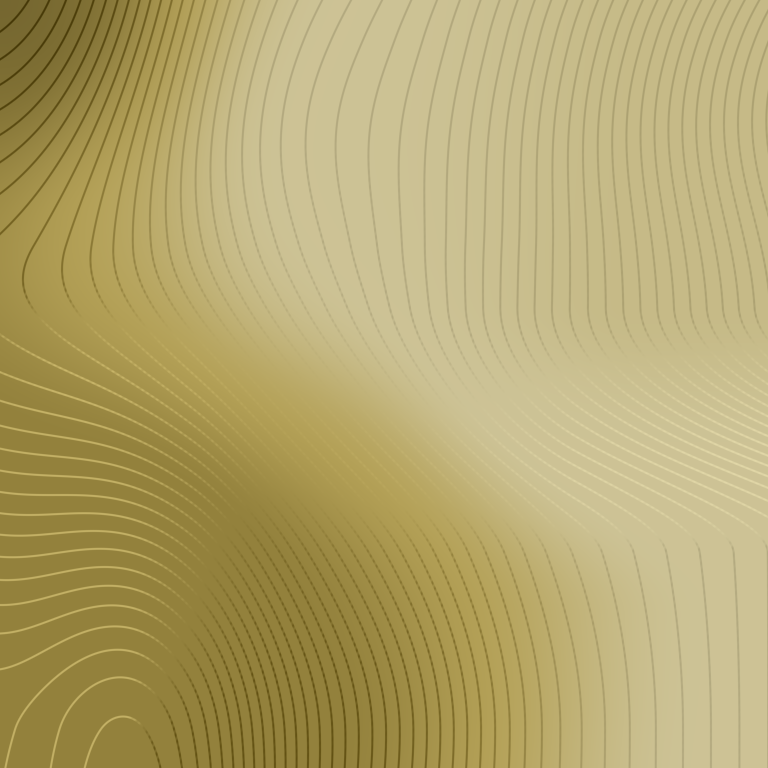
Reproduce this background procedurally as a three.js fragment shader.

```glsl
varying vec2 vUv;

float bell(vec2 p, vec2 center, vec2 spread) {
  vec2 d = (p - center) / spread;
  return exp(-dot(d, d));
}

// Broad rise from left to right
float rise(vec2 p) {
  float leftSide = 3.0 + 13.5 * smoothstep(0.05, 0.68, p.y);
  return mix(leftSide, 29.5, p.x) + 5.0 * bell(p, vec2(0.33, 0.85), vec2(0.2, 0.35));
}

// Terrain height, counted in contour lines
float height(vec2 p) {
  float h = rise(p);
  h += 17.0 * p.x * p.x * smoothstep(0.28, 0.6, p.y);
  h += 7.0 * smoothstep(0.25, 0.75, p.x) * (1.0 - smoothstep(0.4, 0.95, p.y));
  h += 9.0 * bell(p, vec2(1.1, 0.88), vec2(0.5, 0.23));
  h -= 11.0 * bell(p, vec2(0.0, 1.08), vec2(0.27, 0.3));
  h -= 10.0 * bell(p, vec2(0.2, -0.08), vec2(0.17, 0.48));
  h -= 3.0 * bell(p, vec2(0.5, 0.05), vec2(0.2, 0.25));
  return h;
}

vec2 slope(vec2 p) {
  vec2 e = vec2(0.001, 0.0);
  return vec2(height(p + e.xy) - height(p - e.xy),
              height(p + e.yx) - height(p - e.yx)) / (2.0 * e.x);
}

// Position along the colour ramp
float tone(vec2 p) {
  float t = rise(p) + 4.0 * p.x * (1.0 - p.y);
  t += 21.0 * pow(max(p.x, 0.0), 1.5) * smoothstep(0.2, 0.62, p.y);
  t -= 9.0 * bell(p, vec2(0.02, 1.05), vec2(0.28, 0.22));
  t -= 8.0 * bell(p, vec2(0.2, 0.0), vec2(0.17, 0.42));
  t -= 3.0 * bell(p, vec2(0.5, 0.05), vec2(0.2, 0.25));
  t -= 3.0 * bell(p, vec2(0.45, 0.44), vec2(0.2, 0.2));
  t += 1.5 * bell(p, vec2(0.1, 0.72), vec2(0.12, 0.2));
  return t;
}

// Olive through gold to cream
vec3 ground(vec2 p) {
  float t = tone(p);
  vec3 olive = vec3(0.575, 0.505, 0.235);
  vec3 gold = vec3(0.705, 0.63, 0.34);
  vec3 cream = vec3(0.802, 0.762, 0.585);
  vec3 sand = vec3(0.775, 0.73, 0.53);
  vec3 color = mix(olive, gold, smoothstep(12.0, 21.5, t));
  color = mix(color, cream, smoothstep(19.5, 30.5, t));
  color = mix(color, sand, smoothstep(31.0, 44.0, t) * smoothstep(0.42, 0.6, p.y));
  float cornerShade = 1.0 - smoothstep(0.0, 0.3, distance(p, vec2(0.0, 1.0)));
  return color * (1.0 - 0.2 * cornerShade);
}

void main() {
  vec2 g = slope(vUv);
  float steepness = max(length(g), 0.001);
  vec3 color = ground(vUv);

  // Embossed contour lines: light on upward slopes, dark on sideways ones
  float lineDistance = abs(fract(height(vUv)) - 0.5) / steepness;
  float line = 1.0 - smoothstep(0.0003, 0.0023, lineDistance);
  float facing = dot(g / steepness, vec2(-0.6, 0.8));
  float creamness = smoothstep(17.0, 27.0, tone(vUv));
  float lightInk = mix(0.19, 0.09, creamness) * smoothstep(-0.1, 0.65, facing);
  float darkInk = mix(0.19, 0.1, creamness) * smoothstep(0.2, -0.4, facing);

  // Diagonal stretches break into fine dashes
  float diagonal = 1.0 - smoothstep(0.2, 0.7, abs(facing));
  float dash = 1.0 - diagonal * (0.3 + 0.3 * sin(600.0 * (vUv.x - vUv.y)));
  color += line * dash * (lightInk - darkInk) * vec3(1.0, 0.98, 0.85);

  gl_FragColor = vec4(color, 1.0);
}
```
